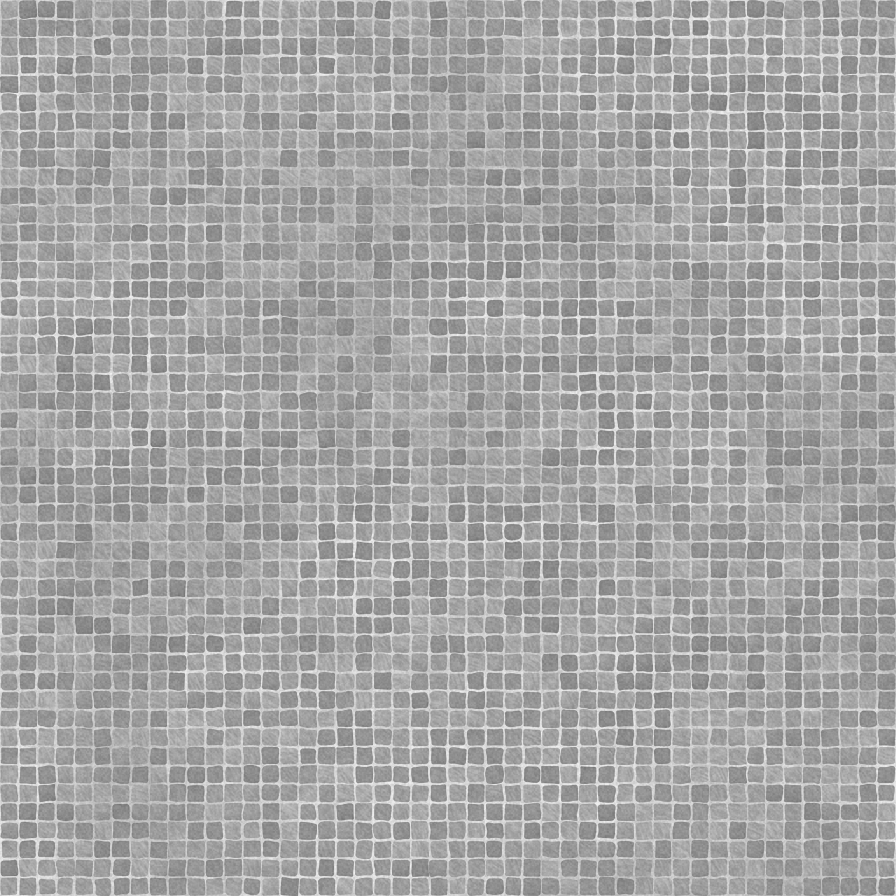
This texture is drawn by a Shadertoy shader. Its source:

```glsl
// Grey mosaic of 48 by 48 small hand-cut tiles with pale, uneven grout.

float hash(vec2 p) {
    vec3 q = fract(p.xyx * 0.1031);
    q += dot(q, q.yzx + 33.33);
    return fract((q.x + q.y) * q.z);
}

float noise(vec2 p) {
    vec2 i = floor(p), f = fract(p);
    f = f * f * (3.0 - 2.0 * f);
    return mix(mix(hash(i), hash(i + vec2(1, 0)), f.x),
               mix(hash(i + vec2(0, 1)), hash(i + vec2(1, 1)), f.x), f.y);
}

float roundBox(vec2 p, vec2 halfSize, float radius) {
    vec2 q = abs(p) - halfSize + radius;
    return length(max(q, 0.0)) + min(max(q.x, q.y), 0.0) - radius;
}

mat2 rotation(float angle) {
    float c = cos(angle), s = sin(angle);
    return mat2(c, s, -s, c);
}

void mainImage(out vec4 fragColor, in vec2 fragCoord) {
    vec2 p = fragCoord / iResolution.xy * 48.0;
    float pixel = 48.0 / min(iResolution.x, iResolution.y);
    vec2 cell = floor(p);
    vec2 local = p - cell - 0.5;

    // Per-tile variation: shade, size, placement and tilt
    float shade = hash(cell + 7.0);
    float finish = hash(cell + 61.0);
    vec2 size = 0.475 - 0.055 * vec2(hash(cell + 113.0), hash(cell + 171.0));
    vec2 shift = 0.04 * (vec2(hash(cell + 229.0), hash(cell + 283.0)) - 0.5);
    float tilt = 0.12 * (hash(cell + 337.0) - 0.5);

    // Wobbly rounded outline
    vec2 wobble = vec2(noise(p * 2.3 + 19.0), noise(p * 2.3 + 83.0)) - 0.5;
    vec2 q = rotation(tilt) * (local - shift) + 0.09 * wobble;
    float d = roundBox(q, size, mix(0.06, 0.2, hash(cell + 397.0)));
    float blur = max(0.035, 0.6 * pixel);
    float grout = smoothstep(-blur, blur, d);

    // Brushed strokes, slightly bent, stronger on the paler tiles
    float angle = 0.8 + 1.2 * (hash(cell + 443.0) - 0.5);
    vec2 brushed = rotation(angle) * (local + 0.15 * local.yx * local.yx);
    float strokes = noise(brushed * vec2(2.5, 11.0) + cell * 17.0) - 0.5;
    float grain = noise(p * 9.0 + 41.0) + hash(floor(p * 10.67)) - 1.0;
    float cloud = noise(p * 0.22) - 0.5;

    // Tile face with a soft slope of shade towards one side
    float face = mix(0.545, 0.665, shade) + 0.03 * cloud;
    face += 0.09 * (finish - 0.35) * dot(local, vec2(-0.4, 1.0));
    face += mix(0.03, 0.1, shade) * strokes + 0.05 * grain;
    face -= 0.025 * smoothstep(-0.16, -0.02, d) * (1.0 - shade);

    // Grout fades in patches and almost vanishes beside some tiles
    float patchiness = noise(p * 0.16 + 5.0) + 0.6 * noise(p * 0.9 + 31.0);
    float strength = clamp(0.2 + 0.65 * patchiness - 0.2 * (shade - 0.5), 0.3, 1.0);
    float joint = mix(0.68, 0.88, strength) + 0.07 * grain;

    fragColor = vec4(vec3(mix(face, joint, grout * mix(0.75, 1.0, strength))), 1.0);
}
```
